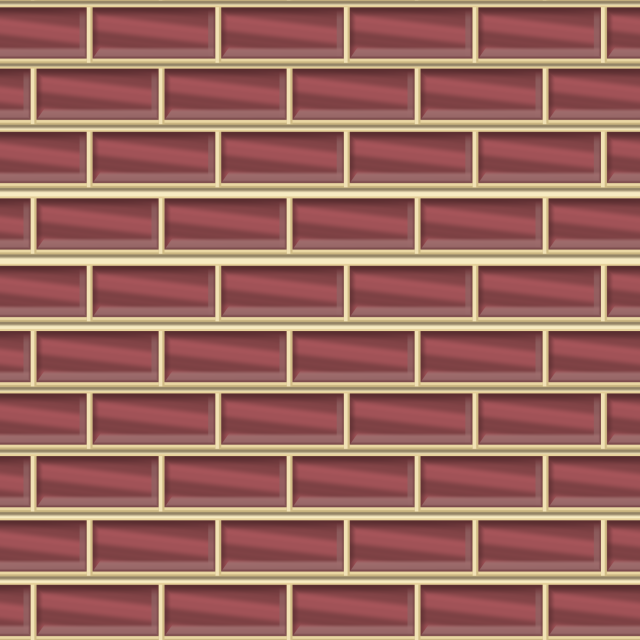
Reproduce this texture procedurally as a WebGL 2 fragment shader.

```glsl
#version 300 es
precision highp float;
// Running-bond wall of glossy bevelled red bricks with raised cream mortar.
// Each pixel finds its row and brick, then shades the bevels, sheen and joints
// in a design grid of SIDE units. Row heights drift by two wrapping harmonics.
#define SIDE 768.0
#define ROWS 10.0
#define COLUMNS 5.0
#define BRICK_H 62.0
#define JOINT_W 6.6
#define TOP_SHADE 13.0
#define LOW_BEVEL 13.0
#define SIDE_BEVEL 9.0
#define TAU 6.2831853

uniform vec2 u_resolution;
out vec4 fragColor;

const vec3 RED_LIGHT = vec3(0.65, 0.33, 0.35);
const vec3 RED_DEEP = vec3(0.48, 0.25, 0.26);
const vec3 RED_SHADOW = vec3(0.32, 0.16, 0.17);
const vec3 ROSE = vec3(0.61, 0.42, 0.42);
const vec3 CREAM = vec3(0.97, 0.92, 0.76);
const vec3 GOLD = vec3(0.88, 0.79, 0.56);
const vec3 OLIVE = vec3(0.58, 0.52, 0.40);

// Soft step, never narrower than a pixel
float edge(float at, float x) {
    float soft = max(1.0, 0.75 * SIDE / u_resolution.y);
    return smoothstep(at - soft, at + soft, x);
}

// Top of a brick row, measured downwards, with a slight periodic drift
float rowTop(float row) {
    float a = TAU * row / ROWS;
    float drift = 2.9 * cos(a + 2.41) + 2.2 * cos(2.0 * a + 0.715);
    return row * SIDE / ROWS + 8.8 + drift;
}

// Brick face: p runs right and down from its upper left corner
vec3 brickColor(vec2 p, float width) {
    // Slanted gloss bands
    float slant = p.y / BRICK_H - 0.28 * p.x / width;
    float gloss = 0.5 + 0.5 * cos(TAU * (slant - 0.28) / 0.65);
    gloss += 0.10 * cos(TAU * slant * 5.0);
    vec3 color = mix(RED_DEEP, RED_LIGHT, clamp(gloss, 0.0, 1.0));

    // Shaded upper and left bevels
    float right = width - p.x;
    float below = BRICK_H - p.y;
    float topShade = 1.0 - smoothstep(1.0, TOP_SHADE, p.y);
    float leftShade = 1.0 - smoothstep(0.0, SIDE_BEVEL, p.x);
    color = mix(color, RED_SHADOW, max(0.85 * topShade, 0.55 * leftShade));

    // Lit right and lower bevels with mitred corners
    float rightLit = (1.0 - edge(SIDE_BEVEL, right)) * smoothstep(2.0, 16.0, p.y);
    color = mix(color, ROSE * 0.92, 0.75 * rightLit);
    float lowLit = (1.0 - smoothstep(LOW_BEVEL - 4.0, LOW_BEVEL + 2.0, below))
                 * edge(0.0, p.x - 0.7 * below);
    color = mix(color, ROSE * (0.94 + 0.008 * below), 0.95 * lowLit);

    // Thin dark rim where the face meets the mortar
    float rim = 1.0 - smoothstep(0.5, 4.0, min(right, below));
    return mix(color, RED_DEEP * 0.85, 0.6 * rim);
}

// Horizontal bed: gold ridge, olive shadow, cream ridge, gold lip
vec3 bedColor(float v, float pitch) {
    float t = v - BRICK_H;
    vec3 color = mix(mix(GOLD, CREAM, 0.4), GOLD * 0.9, edge(3.4, t));
    color = mix(color, OLIVE, edge(5.8, t));
    color = mix(color, CREAM, smoothstep(7.5, 12.0, t));
    color = mix(color, GOLD, 0.8 * edge(pitch - 1.8, v));
    return v < 0.5 * BRICK_H ? mix(CREAM, GOLD, 0.8) : color;
}

void main() {
    vec2 p = gl_FragCoord.xy / u_resolution * SIDE;
    p.y = SIDE - p.y;

    // Row and position inside it
    float row = floor((p.y - 4.0) * ROWS / SIDE);
    if (p.y < rowTop(row)) row -= 1.0;
    float v = p.y - rowTop(row);
    float pitch = rowTop(row + 1.0) - rowTop(row);

    // Column: even rows have a slightly shorter last brick
    bool odd = mod(row, 2.0) > 0.5;
    float columnPitch = SIDE / COLUMNS + (odd ? 0.0 : 0.7);
    float x = mod(p.x - (odd ? 37.2 : 104.5), SIDE);
    float column = min(floor(x / columnPitch), COLUMNS - 1.0);
    float u = x - column * columnPitch;
    float width = column < COLUMNS - 1.5 ? columnPitch
                : SIDE - (COLUMNS - 1.0) * columnPitch;

    // Mortar: upright joints overlap the bed below them
    vec3 color = bedColor(v, pitch);
    float upright = 1.0 - edge(JOINT_W, u) + edge(width - 0.5, u);
    float tail = 1.0 - edge(BRICK_H + 5.0, v);
    float goldSide = edge(4.0, u) * (1.0 - edge(width - 0.5, u));
    vec3 joint = mix(mix(CREAM, GOLD, 0.25), GOLD * 0.93, goldSide);
    color = mix(color, joint, upright * tail * edge(0.5, v));

    // Brick face
    float face = edge(JOINT_W, u) * (1.0 - edge(width - 0.5, u))
               * edge(0.5, v) * (1.0 - edge(BRICK_H, v));
    vec3 brick = brickColor(vec2(u - JOINT_W, v), width - JOINT_W);
    fragColor = vec4(mix(color, brick, face), 1.0);
}
```
